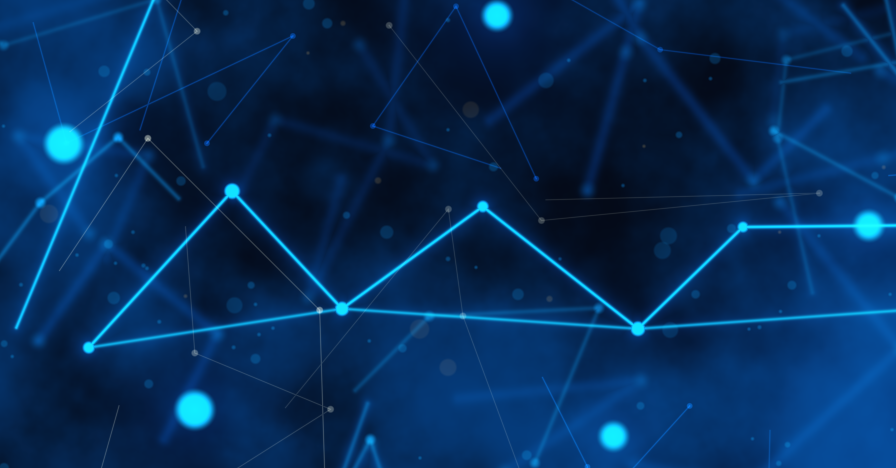
A Shadertoy shader for this background:

```glsl
const vec3 INK = vec3(0.015, 0.035, 0.085);
const vec3 STEEL = vec3(0.02, 0.22, 0.46);
const vec3 ROYAL = vec3(0.01, 0.24, 0.64);
const vec3 AZURE = vec3(0.03, 0.44, 0.75);
const vec3 CYAN = vec3(0.05, 0.80, 0.98);
const vec3 SAND = vec3(0.62, 0.64, 0.58);
const vec3 AMBER = vec3(0.40, 0.32, 0.14);
const float TAU = 6.2832;
const int LINKS = 3;            // segments per strand
const int SPECKS = 80;
const int ORBS = 5;
const float HERO_WIDTH = 0.0038;
const float HERO_NODE = 0.014;
const float HERO_STEP = 0.152;  // spacing as a share of the canvas width

float hash(float n) { return fract(sin(n * 12.9898) * 43758.5453); }
vec2 hash2(float n) { return vec2(hash(n + 0.17), hash(n + 31.7)); }
float hashCell(vec2 c) { return fract(sin(dot(c, vec2(127.1, 311.7))) * 43758.5453); }

float noise(vec2 p) {
    vec2 c = floor(p), f = fract(p);
    f = f * f * (3.0 - 2.0 * f);
    return mix(mix(hashCell(c), hashCell(c + vec2(1, 0)), f.x),
               mix(hashCell(c + vec2(0, 1)), hashCell(c + vec2(1, 1)), f.x), f.y);
}

float fbm(vec2 p) {
    float sum = 0.0, amp = 0.5;
    for (int i = 0; i < 5; i++) {
        sum += amp * noise(p);
        p = mat2(1.6, 1.2, -1.2, 1.6) * p + 3.1;
        amp *= 0.5;
    }
    return sum;
}

float segment(vec2 p, vec2 a, vec2 b) {
    vec2 ab = b - a;
    return length(p - a - ab * clamp(dot(p - a, ab) / dot(ab, ab), 0.0, 1.0));
}

// Gaussian stroke that fades instead of aliasing when thinner than a pixel
float stroke(float d, float width) {
    float w = max(width, 0.7 / iResolution.y);
    return exp(-d * d / (w * w)) * sqrt(width / w);
}

float disc(float d, float radius, float soft) {
    float s = max(soft, 0.7 / iResolution.y);
    return 1.0 - smoothstep(radius - s, radius + s, d);
}

vec3 screen(vec3 base, vec3 light) { return 1.0 - (1.0 - base) * (1.0 - min(light, 1.0)); }

// Random strands: x = line light, y = node light
vec2 web(vec2 p, float aspect, int count, float seed, float width, float reach, float radius) {
    vec2 light = vec2(0.0);
    for (int i = 0; i < count; i++) {
        float id = seed * 100.0 + float(i) * 10.0;
        float power = 0.4 + 0.6 * hash(id + 5.5);
        vec2 a = hash2(id) * vec2(aspect, 1.0);
        for (int k = 0; k < LINKS; k++) {
            id += 1.0;
            float angle = TAU * hash(id + 0.3);
            vec2 b = a + reach * (0.5 + hash(id + 0.6)) * vec2(cos(angle), sin(angle));
            light.x = max(light.x, power * stroke(segment(p, a, b), width));
            light.y = max(light.y, power * disc(length(p - b), radius, max(width, radius * 0.3)));
            a = b;
        }
    }
    return light;
}

// Foreground zigzag: even nodes low, odd nodes high
vec2 heroNode(int i, float aspect) {
    float x = (0.1 + HERO_STEP * float(i)) * aspect;
    float y = (i % 2 == 0) ? 0.29 : 0.56;
    return vec2(x, y) + (hash2(float(i) + 4.0) - 0.5) * vec2(0.12, 0.11);
}

void mainImage(out vec4 fragColor, in vec2 fragCoord) {
    vec2 p = fragCoord / iResolution.y;
    float aspect = iResolution.x / iResolution.y;

    // Smoky backdrop with dark hollows
    float haze = 0.65 * fbm(p * 2.3 + 1.7) + 0.35 * fbm(p * 7.0 + 9.0);
    haze -= 0.15 * exp(-12.0 * dot(p - vec2(1.05, 0.65), p - vec2(1.05, 0.65)));
    haze -= 0.14 * exp(-8.0 * dot(p - vec2(0.3, 0.05), p - vec2(0.3, 0.05)));
    vec3 col = mix(INK, STEEL, smoothstep(0.22, 0.76, haze));
    col = screen(col, ROYAL * 0.5 * exp(-7.0 * length(p - vec2(aspect, 0.05)) * length(p - vec2(aspect, 0.05))));

    // Out-of-focus, middle and fine webs
    vec2 far = web(p, aspect, 14, 1.0, 0.014, 0.30, 0.012);
    col = screen(col, ROYAL * 0.38 * far.x + AZURE * 0.3 * far.y);
    vec2 mid = web(p, aspect, 7, 2.0, 0.0055, 0.27, 0.010);
    col = screen(col, AZURE * (0.55 * mid.x + 0.9 * mid.y));
    vec2 fine = web(p, aspect, 7, 3.0, 0.0018, 0.36, 0.006);
    col = screen(col, ROYAL * (0.75 * fine.x + 0.9 * fine.y));
    vec2 pale = web(p, aspect, 6, 4.0, 0.0014, 0.40, 0.007);
    col = screen(col, SAND * (0.42 * pale.x + 0.85 * pale.y));

    // Bokeh specks, larger ones fainter
    for (int i = 0; i < SPECKS; i++) {
        float id = 700.0 + float(i) * 3.0;
        float size = pow(hash(id + 1.4), 3.0);
        float radius = mix(0.003, 0.021, size);
        float d = length(p - hash2(id) * vec2(aspect, 1.0));
        vec3 tint = (i % 7 == 0) ? AMBER : AZURE;
        col = screen(col, tint * mix(0.5, 0.18, sqrt(size)) * disc(d, radius, 0.003));
    }

    // Bright orbs around the rim
    for (int i = 0; i < ORBS; i++) {
        float angle = TAU * (float(i) + 0.3 * hash(float(i) + 2.0)) / float(ORBS);
        vec2 rim = vec2(0.5 * aspect, 0.5) * (1.0 + 0.94 * vec2(cos(angle), sin(angle)));
        float d = length(p - rim);
        float radius = mix(0.022, 0.042, hash(float(i) + 8.0));
        col = screen(col, CYAN * disc(d, radius, 0.011) + ROYAL * 0.55 * exp(-d / 0.10));
    }

    // Foreground network: chain, chords and one long mast
    float mast = segment(p, vec2(0.035, 0.30), vec2(0.34, 1.03));
    float core = 0.85 * stroke(mast, HERO_WIDTH), near = mast;
    for (int i = 0; i < 6; i++) {
        vec2 a = heroNode(i, aspect);
        float link = segment(p, a, heroNode(i == 5 ? 7 : i + 1, aspect));
        core = max(core, stroke(link, HERO_WIDTH));
        near = min(near, link);
        if (i % 2 == 0) {
            float chord = segment(p, a, heroNode(i + 2, aspect));
            core = max(core, 0.7 * stroke(chord, HERO_WIDTH));
            near = min(near, chord + 0.006);
        }
        float radius = HERO_NODE * (0.75 + 0.5 * hash(float(i) + 60.0));
        core = max(core, disc(length(p - a), radius, 0.004));
        near = min(near, max(length(p - a) - radius, 0.0));
    }
    col = screen(col, CYAN * 0.95 * core + ROYAL * 0.5 * exp(-near / 0.014));

    fragColor = vec4(col, 1.0);
}
```
